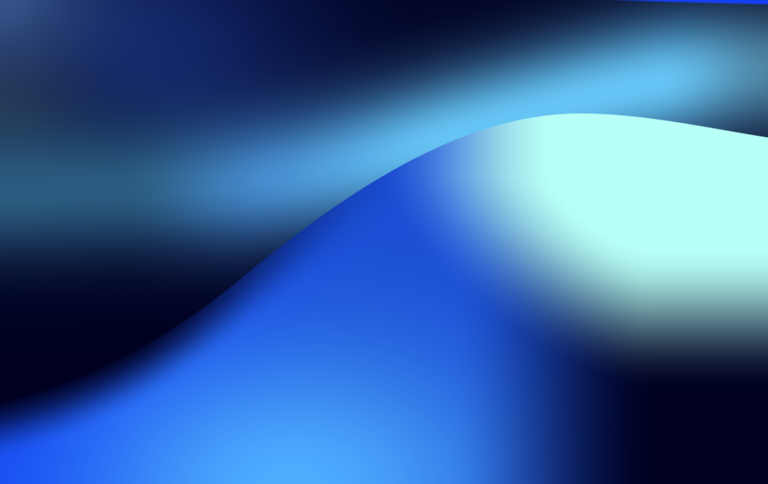
Reproduce this background procedurally as a WebGL 2 fragment shader.

```glsl
#version 300 es
precision highp float;

uniform vec2 u_resolution;
out vec4 fragColor;

const vec3 NIGHT = vec3(0.0, 0.005, 0.13);

// Soft elliptical falloff, 1 at the centre
float glow(vec2 p, vec2 centre, vec2 radius) {
    vec2 d = (p - centre) / radius;
    return exp(-dot(d, d));
}

// Cubic segment between a and b, each holding (x, height, slope)
float hermite(vec3 a, vec3 b, float x) {
    float w = b.x - a.x;
    float t = (x - a.x) / w;
    float s = t * t * (3.0 - 2.0 * t);
    float tangents = t * (1.0 - t) * ((1.0 - t) * a.z - t * b.z);
    return mix(a.y, b.y, s) + w * tangents;
}

// Height of the wave crest across the canvas
float crest(float x) {
    vec3 start = vec3(0.0, 0.166, 0.4);
    vec3 rise = vec3(0.3125, 0.423, 1.32);
    vec3 peak = vec3(0.755, 0.7656, 0.0);
    vec3 end = vec3(1.0, 0.716, -0.25);
    if (x < rise.x) return hermite(start, rise, x);
    if (x < peak.x) return hermite(rise, peak, x);
    return hermite(peak, end, x);
}

// Dark sky crossed by a cyan band
vec3 skyColor(vec2 p, float pixel) {
    vec3 color = NIGHT;
    color = mix(color, vec3(0.07, 0.15, 0.41), glow(p, vec2(0.19, 0.9), vec2(0.23, 0.25)));
    color = mix(color, vec3(0.12, 0.18, 0.28), glow(p, vec2(0.0, 0.77), vec2(0.1, 0.16)));
    color = mix(color, vec3(0.22, 0.34, 0.55), glow(p, vec2(-0.02, 1.02), vec2(0.14, 0.17)));

    float bandY = 0.606 + 0.04 * p.x + 0.21 * smoothstep(0.25, 1.0, p.x);
    vec3 band = mix(vec3(0.17, 0.36, 0.5), vec3(0.27, 0.54, 0.8), smoothstep(0.15, 0.36, p.x));
    band = mix(band, vec3(0.4, 0.77, 0.96), smoothstep(0.3, 0.6, p.x));
    band = mix(band, vec3(0.3, 0.51, 0.63), smoothstep(0.85, 1.02, p.x));
    float offset = (p.y - bandY) / 0.135;
    color = mix(color, band, exp(-offset * offset));

    // Thin blue sliver along the upper right rim
    float rim = 1.0 - 0.009 * (p.x - 0.78) / 0.22;
    float sliver = smoothstep(-pixel, pixel, p.y - rim) * smoothstep(0.75, 0.88, p.x);
    return mix(color, vec3(0.08, 0.25, 0.95), sliver);
}

// Blue body of the wave with a bright foot and a mint shoulder
vec3 waveColor(vec2 p, float depth) {
    vec3 color = mix(vec3(0.06, 0.25, 0.94), vec3(0.1, 0.3, 0.83), smoothstep(0.1, 0.5, p.x));
    color = mix(color, vec3(0.31, 0.68, 1.0), glow(p, vec2(0.38, -0.01), vec2(0.28, 0.29)));

    float shade = 1.0 - smoothstep(-0.02, 0.12, depth);
    color = mix(color, NIGHT, shade * (1.0 - smoothstep(0.15, 0.55, p.x)));
    color = mix(color, NIGHT, smoothstep(0.58, 0.86, p.x));

    // Rounded diamond reaching left and down from the shoulder
    vec2 reach = max((vec2(0.846, 0.647) - p) / vec2(0.254, 0.322), 0.0);
    float radius = pow(dot(pow(reach, vec2(1.5)), vec2(1.0)), 0.667);
    float mint = 1.0 - smoothstep(0.48, 1.42, radius);
    return mix(color, vec3(0.72, 1.0, 0.97), mint);
}

void main() {
    vec2 p = gl_FragCoord.xy / u_resolution;
    float pixel = 1.0 / u_resolution.y;
    float depth = crest(p.x) - p.y;
    float inside = smoothstep(-pixel, pixel, depth);
    vec3 color = mix(skyColor(p, pixel), waveColor(p, depth), inside);
    fragColor = vec4(color, 1.0);
}
```
